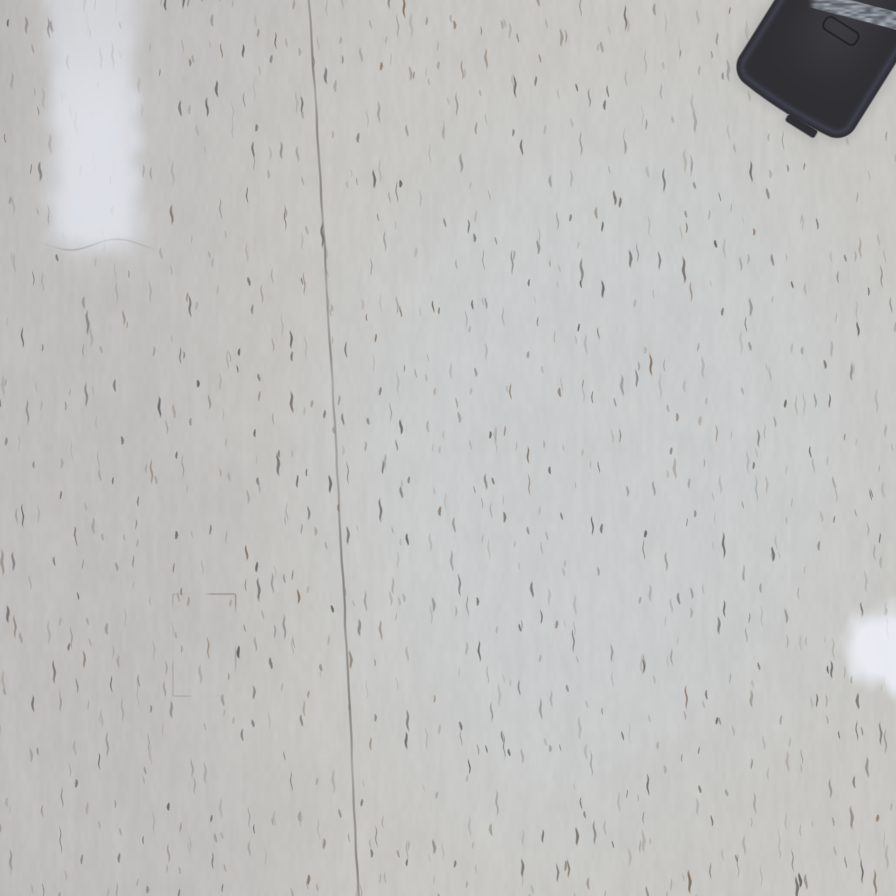
Give the GLSL for this texture, as a WebGL 1 fragment shader.

```glsl
precision highp float;
// Pale vinyl floor seen from above: thin dark flecks, one leaning seam,
// two soft light reflections, a faint scored patch and a dark rounded foot.
// Flecks come from jittered cell layers; the rest are distance functions.
uniform vec2 u_resolution;

#define TILE_WARM vec3(0.782, 0.778, 0.763)
#define TILE_COOL vec3(0.790, 0.800, 0.800)
#define TILE_DIM vec3(0.750, 0.744, 0.735)
#define GLARE vec3(0.880, 0.890, 0.920)
#define FLECK_GREY vec3(0.33, 0.33, 0.33)
#define FLECK_BROWN vec3(0.48, 0.40, 0.33)
#define FOOT_DARK vec3(0.185, 0.185, 0.205)
#define FLECK_GRID vec2(34.0, 15.0)
#define FLECK_DENSITY 0.52
#define FLECK_LEAN 0.05
#define SOFTNESS 0.0011
#define GRAIN 0.016

float hash(vec2 p) {
  return fract(sin(dot(p, vec2(127.1, 311.7))) * 43758.5453);
}

float noise(vec2 p) {
  vec2 i = floor(p), f = fract(p);
  f = f * f * (3.0 - 2.0 * f);
  return mix(mix(hash(i), hash(i + vec2(1, 0)), f.x),
             mix(hash(i + vec2(0, 1)), hash(i + vec2(1, 1)), f.x), f.y);
}

// Soft coverage: 1 inside (d < 0), 0 outside.
float cover(float d, float blur) {
  return 1.0 - smoothstep(-blur, blur, d);
}

float box(vec2 p, vec2 halfSize, float radius) {
  vec2 q = abs(p) - halfSize + radius;
  return length(max(q, 0.0)) + min(max(q.x, q.y), 0.0) - radius;
}

// One layer of tapered upright flecks: x = amount, y = brownness.
vec2 fleckLayer(vec2 p, float layer, float blur) {
  vec2 g = p * FLECK_GRID + layer * vec2(7.37, 3.61);
  g.y += hash(vec2(floor(g.x), layer));
  vec2 id = floor(g) + layer * 53.0;
  float size = hash(id + 1.3), dark = hash(id + 4.7);
  vec2 jitter = vec2(hash(id + 8.1), hash(id + 11.9)) - 0.5;
  vec2 d = (fract(g) - 0.5 - jitter * vec2(0.7, 0.3)) / FLECK_GRID;
  d.x += FLECK_LEAN * d.y + 0.0007 * sin(d.y * 350.0 + size * 40.0);
  float along = abs(d.y) / mix(0.005, 0.018, size * size);
  float width = mix(0.0005, 0.0018, hash(id + 17.3)) * (1.0 - 0.6 * along);
  float shape = cover(abs(d.x) - width, blur) * (1.0 - smoothstep(0.5, 1.0, along));
  float amount = step(hash(id + 21.7), FLECK_DENSITY) * mix(0.16, 0.85, dark * dark);
  return vec2(shape * amount, smoothstep(0.55, 0.95, hash(id + 29.5)));
}

vec3 floorTile(vec2 p, float blur) {
  // Broad lighting, then fine upright streaks and grain.
  float drift = noise(p * 5.0) - 0.5;
  float far = length((p - vec2(0.66, 0.47)) * vec2(1.0, 0.85)) + 0.08 * drift;
  vec3 c = mix(TILE_COOL, TILE_WARM, smoothstep(0.18, 0.42, far));
  c = mix(c, TILE_DIM, 1.0 - smoothstep(0.12, 0.48, p.x + 0.12 * drift));
  c -= 0.025 * smoothstep(0.25, 0.0, p.x) * smoothstep(0.6, 1.0, p.y);
  float streaks = noise(p * vec2(150.0, 16.0)) + noise(p * vec2(260.0, 90.0)) - 1.0;
  c += GRAIN * streaks + 0.01 * (noise(p * 30.0) - 0.5);
  for (int i = 0; i < 4; i++) {
    vec2 fleck = fleckLayer(p, float(i), blur);
    c = mix(c, mix(FLECK_GREY, FLECK_BROWN, fleck.y), fleck.x);
  }
  // Seam between two sheets.
  float seam = p.x - 0.400 + 0.045 * p.y + 0.010 * p.y * p.y;
  seam += 0.0012 * (noise(vec2(p.y * 40.0, 2.0)) - 0.5);
  float wear = 0.35 + 0.4 * noise(vec2(p.y * 28.0, 6.0));
  c = mix(c, vec3(0.45, 0.43, 0.41), wear * cover(abs(seam) - 0.0012, blur));
  // Scored rectangle, broken along its edges.
  float score = abs(box(p - vec2(0.228, 0.280), vec2(0.035, 0.057), 0.002));
  float broken = smoothstep(0.25, 0.65, noise(p * 45.0)) * mix(0.25, 0.5, smoothstep(0.22, 0.33, p.y));
  return mix(c, vec3(0.46, 0.43, 0.40), broken * cover(score - 0.0008, blur));
}

vec3 addGlare(vec3 c, vec2 p) {
  float ripple = noise(p * vec2(60.0, 45.0)) - 0.5;
  vec2 q = p - vec2(0.108 - 0.02 * (p.y - 0.72), 0.88);
  float lamp = cover(box(q, vec2(0.047, 0.155), 0.02) + 0.012 * ripple, 0.018);
  float halo = cover(box(q, vec2(0.055, 0.17), 0.04), 0.05);
  c = mix(c, GLARE, 0.25 * halo + lamp * mix(0.65, 0.4, smoothstep(0.85, 1.0, p.y)));
  float spot = length((p - vec2(0.990, 0.278)) / vec2(0.048, 0.050));
  c = mix(c, GLARE + 0.05, 0.9 * cover(spot - 0.85 + 0.5 * ripple, 0.25));
  // Scuffs crossing the lower end of the lamp's reflection.
  float scuff = abs(p.y - 0.727 - 0.006 * sin(p.x * 60.0)) - 0.0008;
  float span = cover(abs(p.x - 0.11) - 0.06, 0.015) * noise(p * 50.0);
  return mix(c, vec3(0.57, 0.55, 0.53), 0.55 * span * cover(scuff, 0.0015));
}

vec3 addFoot(vec3 c, vec2 p, float blur) {
  vec2 r = p - vec2(0.879, 0.880);
  vec2 q = vec2(dot(r, vec2(0.847, -0.531)), dot(r, vec2(0.531, 0.847)));
  float bulge = 0.006 * (1.0 - q.x * q.x / 0.0056);
  float body = box(q - vec2(0.0, 0.15 - bulge), vec2(0.076, 0.15), 0.020);
  float tab = box(q - vec2(0.024, -0.009), vec2(0.019, 0.005), 0.003);
  float edge = min(body, tab);
  c *= 1.0 - 0.10 * cover(edge - 0.004, 0.012);
  vec3 skin = FOOT_DARK + 0.05 * smoothstep(0.02, 0.11, q.y) * cover(abs(q.x) - 0.03, 0.04);
  skin += vec3(0.10, 0.11, 0.15) * cover(abs(body + 0.007) - 0.001, 0.006);
  float slot = abs(box(q - vec2(0.005, 0.104), vec2(0.021, 0.008), 0.006));
  skin *= 1.0 - 0.4 * cover(slot - 0.001, blur);
  // Brushed metal collar at the top.
  float collar = abs(p.y - 0.988 + 0.26 * (p.x - 0.957)) - 0.010;
  vec3 metal = vec3(0.50, 0.52, 0.55) + 0.3 * (noise(p * vec2(130.0, 420.0)) - 0.5);
  skin = mix(skin, metal, cover(collar, blur) * smoothstep(0.900, 0.915, p.x));
  return mix(c, skin, cover(edge, blur * 1.3));
}

void main() {
  vec2 p = gl_FragCoord.xy / u_resolution;
  float blur = max(SOFTNESS, 0.75 / u_resolution.y);
  vec3 c = addGlare(floorTile(p, blur), p);
  gl_FragColor = vec4(addFoot(c, p, blur), 1.0);
}
```
